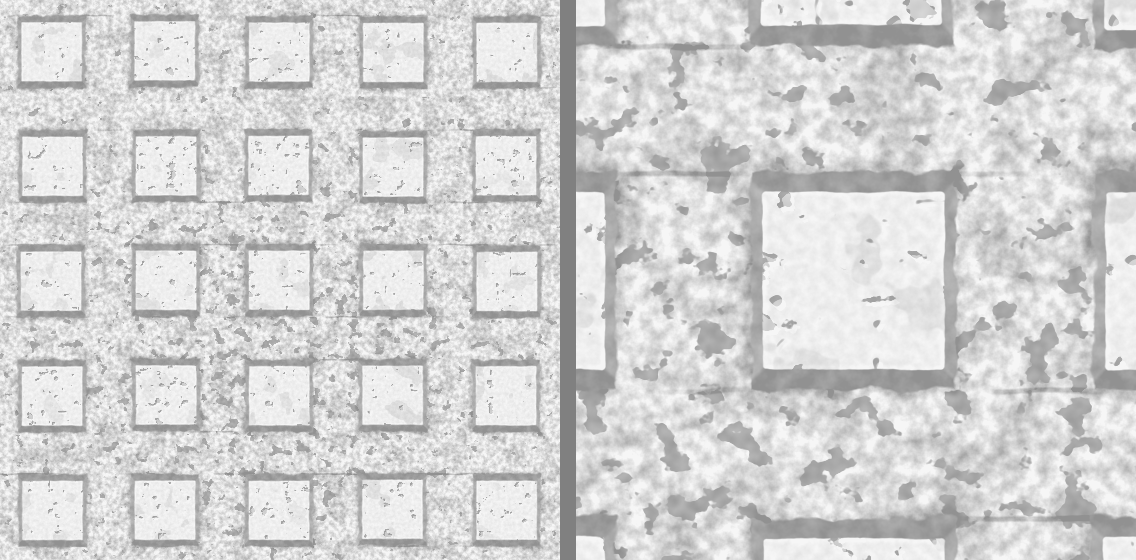
Left: the whole. Right: its middle third, enlarged.
Write a WebGL 2 fragment shader that draws this texture map.

```glsl
#version 300 es
precision highp float;
// Weathered pale concrete with a five by five grid of raised square studs.

#define PITCH vec2(0.2030, 0.2047)      // stud spacing
#define FIRST vec2(0.0925, 0.0890)      // centre of the lower left stud
#define FACE_HALF vec2(0.0540, 0.0528)  // flat top of a stud
#define RIM_HALF vec2(0.0605, 0.0645)   // outer edge of its shaded rim
#define FACE_TONE 0.935
#define GROUND_TONE 0.895
#define DIRT_TONE 0.62
#define RIM_TONE 0.61
#define GRAIN 0.20                      // contrast of the ground grit
#define DIRT_CENTRE vec2(0.47, 0.36)    // where the grime is thickest

uniform vec2 u_resolution;
out vec4 fragColor;

float hash(vec2 p) {
    vec3 q = fract(p.xyx * 0.1031);
    q += dot(q, q.yzx + 33.33);
    return fract((q.x + q.y) * q.z);
}

vec2 gradient(vec2 cell) {
    float angle = 6.2832 * hash(cell);
    return vec2(cos(angle), sin(angle));
}

float gradientNoise(vec2 p) {
    vec2 i = floor(p), f = p - i;
    vec2 w = f * f * f * (f * (f * 6.0 - 15.0) + 10.0);
    vec2 e = vec2(1.0, 0.0);
    float low = mix(dot(gradient(i), f), dot(gradient(i + e), f - e), w.x);
    float high = mix(dot(gradient(i + e.yx), f - e.yx),
                     dot(gradient(i + 1.0), f - 1.0), w.x);
    return mix(low, high, w.y);
}

float fbm(vec2 p) {
    float sum = 0.0, amp = 1.0;
    for (int i = 0; i < 4; i++) {
        sum += amp * gradientNoise(p);
        p = mat2(1.6, 1.2, -1.2, 1.6) * p + 17.3;
        amp *= 0.5;
    }
    return sum;
}

float boxDistance(vec2 p, vec2 halfSize) {
    vec2 d = abs(p) - halfSize;
    return length(max(d, 0.0)) + min(max(d.x, d.y), 0.0);
}

float chipMask(vec2 uv, float wear) {
    float large = fbm(uv * vec2(44.0, 52.0) + 71.0);
    float small = gradientNoise(uv * 85.0 + 9.0);
    float limit = 0.50 - 0.17 * wear;
    return max(smoothstep(limit, limit + 0.06, large),
               smoothstep(0.47, 0.53, small + 0.06 * wear));
}

// Gritty ground with ragged grime, thicker near the middle
float groundTone(vec2 uv, vec2 local) {
    float tone = GROUND_TONE + GRAIN * fbm(uv * 115.0 + 5.0);
    tone -= 0.09 * smoothstep(-0.1, 0.35, fbm(uv * 24.0 + 31.0));

    vec2 offset = (uv - DIRT_CENTRE) / vec2(0.38, 0.34);
    float density = exp(-dot(offset, offset)) + 0.35 * gradientNoise(uv * 6.0);
    float limit = 0.46 - 0.30 * density;
    float dirt = smoothstep(limit, limit + 0.10, fbm(uv * vec2(42.0, 48.0) + 13.0));
    tone = mix(tone, DIRT_TONE + 0.10 * gradientNoise(uv * 150.0), 0.85 * dirt);

    // Broken seams run level with the stud edges
    float seam = abs(abs(local.y) - RIM_HALF.y + 0.002 * gradientNoise(uv * 40.0));
    float broken = smoothstep(0.05, 0.30, gradientNoise(uv * vec2(9.0, 5.0) + 3.0));
    return tone - 0.17 * broken * (1.0 - smoothstep(0.0006, 0.0024, seam));
}

// Pale stud top with stains, shallow chips and a shaded lip on each chip
float faceTone(vec2 uv, float wear, float edge) {
    float tone = FACE_TONE + 0.05 * fbm(uv * 150.0);
    float stain = smoothstep(0.24, 0.32, fbm(uv * 17.0 + 43.0));
    tone -= 0.07 * stain * (1.0 - 0.6 * wear);

    float chip = chipMask(uv, wear);
    float lit = chipMask(uv + vec2(-0.0022, 0.0026), wear);
    tone = mix(tone, 0.79 + 0.06 * gradientNoise(uv * 140.0), 0.85 * chip);
    tone -= 0.17 * chip * (1.0 - lit);
    tone += 0.04 * lit * (1.0 - chip);
    return tone + 0.03 * smoothstep(-0.004, -0.001, edge);
}

void main() {
    vec2 uv = gl_FragCoord.xy / u_resolution;
    float aa = 1.0 / min(u_resolution.x, u_resolution.y);

    // Nearest stud, slightly shifted and worn by its own amount
    vec2 grid = (uv - FIRST) / PITCH;
    vec2 id = floor(grid + 0.5);
    vec2 local = (grid - id) * PITCH;
    vec2 shift = vec2(hash(id + 2.7), hash(id + 8.1)) - 0.5;
    vec2 p = local - 0.003 * shift;
    float wear = hash(id + 15.4);

    float ragged = fbm(uv * 48.0 + 61.0);
    float face = boxDistance(p, FACE_HALF - 0.002) - 0.002 + 0.0011 * ragged;
    float rim = boxDistance(p, RIM_HALF) + 0.0038 * ragged;

    // Rim: sides are lighter than the top, the bottom is darkest
    vec2 beyond = abs(p) - FACE_HALF;
    float side = smoothstep(-0.002, 0.002, beyond.x - beyond.y);
    float bottom = (1.0 - side) * step(p.y, 0.0);
    float rimTone = RIM_TONE + 0.06 * side - 0.02 * bottom + 0.09 * fbm(uv * 80.0);

    float tone = groundTone(uv, local);
    float halo = 1.0 - smoothstep(0.0, 0.009, rim);
    tone -= 0.13 * halo * smoothstep(-0.25, 0.25, gradientNoise(uv * 26.0 + 7.0));
    tone = mix(tone, rimTone, 1.0 - smoothstep(-aa, aa + 0.0008, rim));
    tone = mix(tone, faceTone(uv, wear, face), 1.0 - smoothstep(-aa, aa, face));
    fragColor = vec4(vec3(clamp(tone, 0.57, 0.965)), 1.0);
}
```
